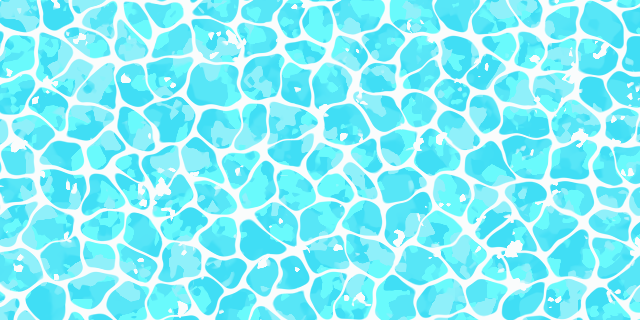
Give the GLSL for this texture, as a WebGL 1 fragment shader.

```glsl
precision highp float;
uniform vec2 u_resolution;

vec2 hash2(vec2 p) {
  return fract(sin(vec2(dot(p, vec2(127.1, 311.7)), dot(p, vec2(269.5, 183.3)))) * 43758.55);
}

// Random tone per scattered point, blended by distance
float cellTone(vec2 p) {
  vec2 base = floor(p);
  float total = 0.0, weight = 0.0;
  for (int j = -1; j <= 1; j++) {
    for (int i = -1; i <= 1; i++) {
      vec2 id = base + vec2(i, j);
      vec2 r = id + hash2(id) - p;
      float w = exp(-9.0 * dot(r, r));
      total += w * hash2(id + 71.3).x;
      weight += w;
    }
  }
  return total / weight;
}

float raggedTone(vec2 p) {
  return (cellTone(p) + 0.4 * cellTone(p * 2.7 + 13.7)) / 1.4;
}

vec2 seedPoint(vec2 id) {
  return id + 0.5 + 0.84 * (hash2(id) - 0.5);
}

// Distance to the cell border, softened so that corners are round
float borderDistance(vec2 p) {
  vec2 base = floor(p), nearest = vec2(0.0), nearestId = base;
  float best = 9.0;
  for (int j = -1; j <= 1; j++) {
    for (int i = -1; i <= 1; i++) {
      vec2 id = base + vec2(i, j);
      vec2 r = seedPoint(id) - p;
      if (dot(r, r) < best) {
        best = dot(r, r);
        nearest = r;
        nearestId = id;
      }
    }
  }
  float sum = 0.0001;
  for (int j = -2; j <= 2; j++) {
    for (int i = -2; i <= 2; i++) {
      vec2 id = nearestId + vec2(i, j);
      if (i != 0 || j != 0) {
        vec2 r = seedPoint(id) - p;
        sum += exp(-13.0 * dot(0.5 * (nearest + r), normalize(r - nearest)));
      }
    }
  }
  return -log(sum) / 13.0;
}

void main() {
  vec2 uv = gl_FragCoord.xy / u_resolution.y;

  // Gently wavering coordinates
  vec2 p = uv * vec2(8.2, 8.9);
  p += 0.09 * sin(p.yx * 3.1 + vec2(0.4, 2.1)) + 0.035 * sin(p.yx * 8.3 + p * 2.7);

  // Water body with crisp tinted patches
  float depth = raggedTone(uv * 11.0 + 5.0);
  vec3 color = mix(vec3(0.25, 0.87, 0.96), vec3(0.34, 0.90, 0.97), smoothstep(0.42, 0.58, depth));
  float bright = raggedTone(uv * 17.0 + 31.0);
  color = mix(color, vec3(0.41, 0.98, 0.99), smoothstep(0.59, 0.64, bright));
  float pale = raggedTone(uv * 15.0 + 83.0);
  color = mix(color, vec3(0.56, 0.94, 0.98), smoothstep(0.65, 0.70, pale));

  // White caustic net of uneven width, and stray glints
  float width = 0.016 + 0.042 * cellTone(p * 1.9 + 47.0);
  float d = borderDistance(p);
  float net = 1.0 - smoothstep(width - 0.02, width + 0.02, d);
  float glint = smoothstep(0.81, 0.86, raggedTone(uv * 21.0 + 120.0));
  color = mix(color, vec3(0.98, 0.99, 0.99), max(net, glint));

  gl_FragColor = vec4(color, 1.0);
}
```
